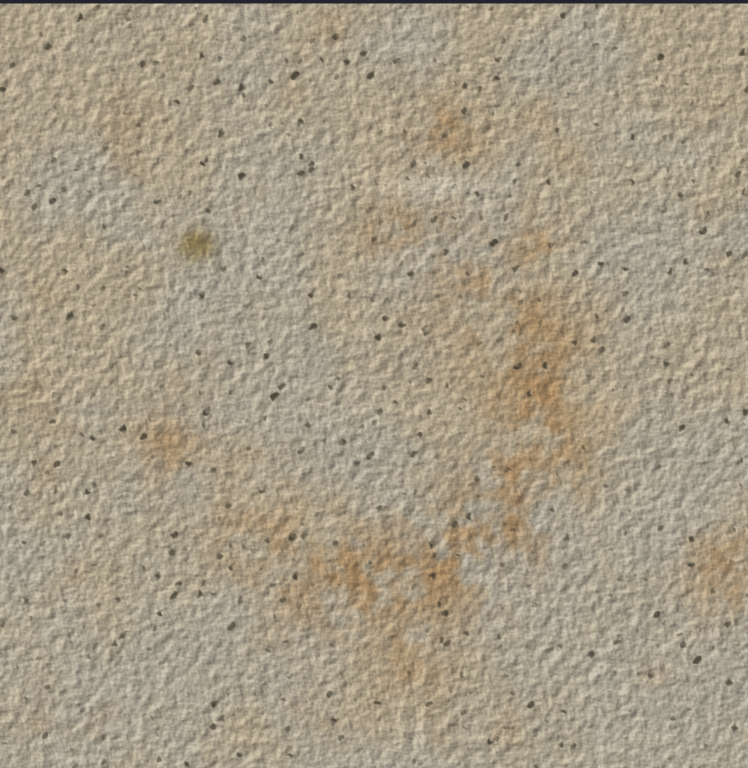
A Shadertoy shader for this texture:

```glsl
const vec3 COOL_STONE = vec3(0.655, 0.630, 0.570);
const vec3 WARM_STONE = vec3(0.670, 0.622, 0.530);
const vec3 RUST       = vec3(0.620, 0.495, 0.345);
const vec3 LICHEN     = vec3(0.470, 0.390, 0.190);
const vec3 PIT_COLOR  = vec3(0.240, 0.225, 0.180);
const vec3 EDGE_COLOR = vec3(0.140, 0.140, 0.180);

const float GRAIN_SCALE  = 68.0;
const float PIT_SCALE    = 42.0;
const float PIT_SHARE    = 0.36;
const float RELIEF_GAIN  = 0.25;
const float HEIGHT_GAIN  = 0.07;
const float RUST_AMOUNT  = 0.85;
const float EDGE_WIDTH   = 0.0045;
const vec2 LIGHT_STEP    = vec2(-0.0032, 0.0026);
const vec2 RING_CENTER   = vec2(0.488, 0.460);
const float RING_RADIUS  = 0.215;
const float RING_WIDTH   = 0.075;
const vec2 LICHEN_CENTER = vec2(0.257, 0.681);
const vec2 PALE_CENTER   = vec2(0.550, 0.758);

// Rust patches away from the ring: centre and radius
const vec3 PATCHES[6] = vec3[6](
    vec3(0.700, 0.685, 0.042), vec3(0.510, 0.700, 0.045),
    vec3(0.950, 0.255, 0.060), vec3(0.580, 0.830, 0.050),
    vec3(0.220, 0.420, 0.045), vec3(0.530, 0.150, 0.060));

vec2 hash22(vec2 p) {
    vec3 q = fract(p.xyx * vec3(0.1031, 0.1030, 0.0973));
    q += dot(q, q.yzx + 33.33);
    return fract((q.xx + q.yz) * q.zy);
}

float corner(vec2 cell, vec2 f, vec2 offset) {
    return dot(hash22(cell + offset) * 2.0 - 1.0, f - offset);
}

float gradientNoise(vec2 p) {
    vec2 i = floor(p), f = p - i;
    vec2 u = f * f * f * (f * (f * 6.0 - 15.0) + 10.0);
    float low  = mix(corner(i, f, vec2(0, 0)), corner(i, f, vec2(1, 0)), u.x);
    float high = mix(corner(i, f, vec2(0, 1)), corner(i, f, vec2(1, 1)), u.x);
    return mix(low, high, u.y);
}

float fbm(vec2 p) {
    float sum = 0.0, amplitude = 1.0;
    for (int i = 0; i < 3; i++) {
        sum += amplitude * gradientNoise(p);
        p = mat2(1.6, 1.2, -1.2, 1.6) * p + 17.3;
        amplitude *= 0.55;
    }
    return sum;
}

// Scattered round holes, one candidate per jittered cell
float pits(vec2 p) {
    vec2 q = p * PIT_SCALE + 0.25 * gradientNoise(p * 120.0);
    vec2 cell = floor(q);
    float depth = 0.0;
    for (int y = -1; y <= 1; y++)
    for (int x = -1; x <= 1; x++) {
        vec2 id = cell + vec2(x, y);
        vec2 kind = hash22(id + 91.7);
        vec2 d = q - id - hash22(id + 7.1);
        float radius = mix(0.13, 0.27, kind.y);
        float hole = 1.0 - smoothstep(0.25 * radius, radius, length(d));
        depth = max(depth, hole * step(kind.x, PIT_SHARE) * mix(0.3, 0.85, kind.y * kind.y));
    }
    return depth;
}

float blob(vec2 d, float radius) {
    return exp(-dot(d, d) / (radius * radius));
}

// Broken rust ring, strongest at the lower right, plus loose patches
float rustMask(vec2 p) {
    vec2 q = p - RING_CENTER;
    float r = length(q);
    float facing = dot(q / max(r, 0.001), vec2(0.78, -0.62));
    float band = (r - RING_RADIUS) / RING_WIDTH;
    float mask = exp(-band * band) * smoothstep(-0.85, 0.55, facing);
    for (int i = 0; i < 6; i++)
        mask = max(mask, 0.75 * blob(p - PATCHES[i].xy, PATCHES[i].z));
    float cloud = fbm(p * 13.0 + 4.0) + 0.5 * gradientNoise(p * 55.0);
    float faint = 0.22 * smoothstep(0.15, 0.6, fbm(p * 9.0 + 31.0));
    return clamp(mask * smoothstep(-0.40, 0.35, cloud) + faint, 0.0, 1.0);
}

void mainImage(out vec4 fragColor, in vec2 fragCoord) {
    vec2 p = fragCoord / iResolution.y;

    // Stone tint and stains
    float warmth = smoothstep(-0.4, 0.4, fbm(p * 5.0 + 2.0) + 0.4 * (p.y - 0.45));
    vec3 color = mix(COOL_STONE, WARM_STONE, warmth);
    color = mix(color, RUST, RUST_AMOUNT * rustMask(p));
    float speck = 0.7 + 0.8 * gradientNoise(p * 60.0);
    color = mix(color, LICHEN, clamp(speck * blob(p - LICHEN_CENTER, 0.021), 0.0, 1.0));
    color += 0.07 * blob((p - PALE_CENTER) * vec2(0.2, 1.0), 0.016);

    // Rough relief lit from the upper left
    float height = fbm(p * GRAIN_SCALE);
    float slope = height - fbm((p + LIGHT_STEP) * GRAIN_SCALE);
    float shade = RELIEF_GAIN * slope + HEIGHT_GAIN * height;
    shade += 0.035 * fbm(p * 16.0 + 50.0);
    color *= 1.0 + 1.5 * clamp(shade, -0.24, 0.15);
    color = mix(color, PIT_COLOR, pits(p));

    // Dark strip along the top
    float pixel = 1.0 / iResolution.y;
    float strip = smoothstep(-pixel, pixel, p.y - 1.0 + EDGE_WIDTH);
    fragColor = vec4(mix(color, EDGE_COLOR, strip), 1.0);
}
```
